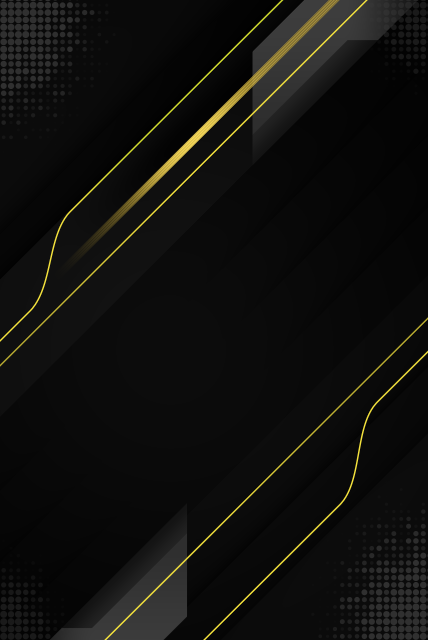
A WebGL 1 fragment shader for this background:

```glsl
precision highp float;
// Dark diagonal panels with gold accent lines, a shining ribbon and halftone corners.

uniform vec2 u_resolution;

#define ASPECT 1.5          // height of the layout, its width being 1
#define LINE_HALF 0.0017    // half thickness of the accent lines
#define RIBBON_HALF 0.0125  // half width of the ribbon, measured across
#define DOT_CELL 0.0172     // halftone spacing
#define PANEL_TURN vec2(1.027, 1.434) // sum of a panel point and its half-turn twin
#define YELLOW vec3(0.96, 0.89, 0.24)
#define LIME vec3(0.83, 0.87, 0.18)
#define GOLD vec3(0.93, 0.78, 0.24)

float pixel; // size of one pixel in layout units

// Antialiased coverage of the side where d is positive.
float cover(float d) {
  return clamp(0.5 + d / pixel, 0.0, 1.0);
}

// Diagonal coordinates: x runs across the bands, y runs along them.
vec2 diagonal(vec2 p) {
  return vec2(p.x - p.y + ASPECT, p.x + p.y);
}

float hash(vec2 cell) {
  return fract(sin(dot(cell, vec2(41.3, 289.1))) * 4375.85);
}

// Diagonal line that shifts from one track to another around the place "bend".
float accentLine(vec2 d, float low, float high, float bend) {
  const float REACH = 0.165;
  float u = clamp((d.y - bend) / (2.0 * REACH) + 0.5, 0.0, 1.0);
  float track = mix(low, high, u * u * (3.0 - 2.0 * u));
  float slope = (high - low) * 3.0 * u * (1.0 - u) / REACH;
  float gap = abs(d.x - track) / sqrt(2.0 * (1.0 + slope * slope));
  return cover(LINE_HALF - gap);
}

// Soft shadow on the upper left side of a band edge.
float edgeShadow(float across, float edge, float width) {
  float behind = edge - across;
  return cover(behind * 0.707) * exp(-max(behind, 0.0) / width);
}

// Slanted grey plate with a brighter inset; returns (shade, coverage).
vec2 plate(vec2 p) {
  float s = diagonal(p).x;
  float body = cover(p.x - 0.59) * cover((s - 0.711) * 0.707) * cover((0.977 - s) * 0.707);
  float inset = max(cover((0.906 - s) * 0.707), cover(p.y - 1.406));
  float light = 0.175 + 0.065 * smoothstep(1.15, 1.5, p.y);
  float dim = mix(0.135, 0.075, smoothstep(0.9, 0.98, s));
  float fade = 1.0 - 0.8 * smoothstep(0.8, 1.0, p.x);
  return vec2(mix(dim, light, inset), body * fade);
}

// Dots that shrink with the distance from a corner.
float halftone(vec2 p, vec2 corner, float reach) {
  vec2 q = p / DOT_CELL;
  vec2 cell = floor(q);
  vec2 away = abs((cell + 0.5) * DOT_CELL - corner) * vec2(1.25, 0.95);
  float size = 1.0 - length(away) / reach + 0.3 * (hash(cell) - 0.5);
  float radius = 0.47 * sqrt(clamp(size * 1.4, 0.0, 1.0));
  float dots = cover((radius - length(q - cell - 0.5)) * DOT_CELL);
  return dots * step(0.08, radius) * smoothstep(0.0, 0.55, size);
}

// Dark ground: central glow, faint bands and their shadows.
float ground(vec2 p, vec2 d) {
  float shade = 0.010 + 0.037 * exp(-3.2 * dot(p - vec2(0.4, 0.68), p - vec2(0.4, 0.68)));
  shade += 0.022 * cover(0.55 - d.x);
  shade += 0.026 * cover(d.x - 0.655) * cover(0.977 - d.x);
  shade += 0.012 * cover(d.x - 1.645);
  shade += 0.014 * smoothstep(1.88, 2.1, d.x);
  float dark = 0.6 * edgeShadow(d.x, 0.55, 0.05) + 0.75 * edgeShadow(d.x, 0.655, 0.05);
  dark += 0.55 * edgeShadow(d.x, 2.016, 0.06) + 0.6 * edgeShadow(d.x, 1.86, 0.025);
  // Fine creases that fade out towards the middle
  float outer = smoothstep(0.25, 0.75, abs(d.y - 0.95));
  for (int i = 0; i < 3; i++) {
    dark += 0.45 * outer * edgeShadow(d.x, 1.15 + 0.168 * float(i), 0.025);
  }
  // Deep shade between the first line and the ribbon
  dark += 0.8 * smoothstep(0.63, 0.75, d.x) * cover(0.78 - d.x) * smoothstep(1.05, 1.6, d.y);
  return shade * (1.0 - min(dark, 0.9));
}

void main() {
  vec2 p = gl_FragCoord.xy / u_resolution * vec2(1.0, ASPECT);
  pixel = 1.0 / u_resolution.x;
  vec2 d = diagonal(p);
  float shade = ground(p, d);

  // Halftone corners
  float dots = halftone(p, vec2(0.0, 1.5), 0.34) + halftone(p, vec2(1.0, 0.0), 0.34);
  dots += 0.5 * (halftone(p, vec2(0.0), 0.21) + halftone(p, vec2(1.0, 1.5), 0.22));
  shade = mix(shade, 0.19, min(dots, 1.0));

  // Plate and its half-turned twin
  vec2 upper = plate(p);
  vec2 lower = plate(PANEL_TURN - p);
  shade = mix(shade, upper.x, upper.y);
  shade = mix(shade, lower.x, lower.y);
  vec3 color = vec3(shade);

  // Striped ribbon with a bright middle
  float offset = d.x - 0.781;
  float ribbon = cover((RIBBON_HALF - abs(offset)) * 0.707);
  float shine = exp(-pow((d.y - 1.63) / 0.26, 2.0));
  float stripes = 0.85 + 0.15 * cos(offset / RIBBON_HALF * 12.0);
  float glow = smoothstep(0.96, 1.5, d.y) * mix(0.58, 1.0, shine);
  vec3 metal = mix(GOLD * stripes, vec3(1.0, 0.9, 0.42), 0.6 * shine);
  color = mix(color, metal, ribbon * glow);

  // Accent lines
  vec3 tint = mix(YELLOW, LIME, smoothstep(1.1, 1.5, d.y));
  color = mix(color, tint, accentLine(d, 0.799, 0.660, 1.005));
  color = mix(color, YELLOW, accentLine(d, 0.857, 0.857, 1.0) * mix(0.72, 1.0, smoothstep(0.7, 1.5, d.y)));
  color = mix(color, YELLOW, accentLine(d, 1.746, 1.746, 1.0) * mix(1.0, 0.75, smoothstep(0.6, 1.4, d.y)));
  color = mix(color, YELLOW, accentLine(d, 1.977, 1.824, 1.275));

  gl_FragColor = vec4(color, 1.0);
}
```
